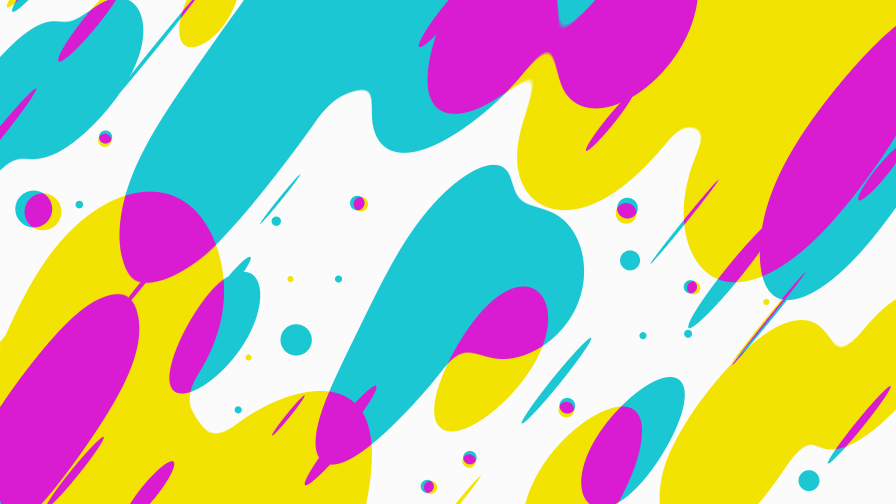
Give the GLSL for this background, as a Shadertoy shader.

```glsl
// Slanted liquid masses, slivers and dots printed in two overlapping inks on white.
#define PAPER vec3(0.985, 0.985, 0.985)
#define CYAN vec3(0.11, 0.78, 0.83)
#define YELLOW vec3(0.95, 0.89, 0.01)
#define MAGENTA vec3(0.85, 0.11, 0.82)
#define MASS_SLANT 1.01
#define SLIVER_SLANT 0.89
#define MELT 0.07
#define WOBBLE 0.010
#define DOT_CELL 0.13
#define SLIVER_CELL vec2(0.36, 0.13)
#define SLIVER_SHARE 0.55

// Liquid masses: centre, half length, half width.
const vec4 cyanMass[12] = vec4[12](
    vec4(0.50, 0.81, 0.44, 0.13), vec4(0.93, 0.95, 0.29, 0.14),
    vec4(0.72, 1.05, 0.23, 0.16), vec4(1.24, 0.97, 0.20, 0.115),
    vec4(0.83, 0.375, 0.335, 0.10), vec4(1.03, 0.43, 0.165, 0.11),
    vec4(-0.01, 0.77, 0.21, 0.075), vec4(0.16, 0.84, 0.175, 0.08),
    vec4(0.10, 0.17, 0.27, 0.10), vec4(0.42, 0.34, 0.145, 0.055),
    vec4(1.72, 0.70, 0.35, 0.12), vec4(1.26, 0.13, 0.15, 0.065));
const vec4 yellowMass[12] = vec4[12](
    vec4(0.20, 0.31, 0.335, 0.19), vec4(0.54, -0.02, 0.28, 0.17),
    vec4(0.23, 0.0, 0.23, 0.20), vec4(1.23, 0.84, 0.29, 0.145),
    vec4(1.60, 0.75, 0.35, 0.17), vec4(1.50, 1.0, 0.25, 0.16),
    vec4(0.97, 0.93, 0.185, 0.10), vec4(0.97, 0.28, 0.165, 0.075),
    vec4(0.41, 0.99, 0.10, 0.042), vec4(1.48, 0.14, 0.245, 0.115),
    vec4(1.16, 0.04, 0.185, 0.08), vec4(1.74, 0.26, 0.185, 0.075));

float hash(vec2 p) {
    return fract(sin(dot(p, vec2(127.1, 311.7))) * 43758.5);
}

// Components of p along and across a direction.
vec2 toSlant(vec2 p, float angle) {
    vec2 along = vec2(cos(angle), sin(angle));
    return vec2(dot(p, along), dot(p, vec2(along.y, -along.x)));
}

float ellipse(vec2 p, vec2 radii) {
    p = abs(p) + 1e-4;
    float k = length(p / radii);
    return k * (k - 1.0) / length(p / (radii * radii));
}

float smoothMin(float a, float b, float k) {
    float h = max(k - abs(a - b), 0.0) / k;
    return min(a, b) - h * h * k * 0.25;
}

// Distances to both inks: x is cyan, y is yellow.
vec2 liquid(vec2 p) {
    p += WOBBLE * sin(p.yx * vec2(11.0, 9.0) + vec2(1.0, 2.5));
    vec2 d = vec2(9.0);
    for (int i = 0; i < 12; i++) {
        vec4 c = cyanMass[i], y = yellowMass[i];
        d.x = smoothMin(d.x, ellipse(toSlant(p - c.xy, MASS_SLANT), c.zw), MELT);
        d.y = smoothMin(d.y, ellipse(toSlant(p - y.xy, MASS_SLANT), y.zw), MELT);
    }
    return d;
}

// One dot or offset pair per cell, kept on bare paper.
vec2 dots(vec2 p) {
    vec2 id = floor(p / DOT_CELL);
    float kind = hash(id + 3.7), size = hash(id + 9.2);
    float r = 0.007 + 0.030 * pow(size, 5.0);
    if (kind < 0.35) r += 0.006;
    if (kind > 0.75) r = 0.006;
    r = min(r, 0.038);
    vec2 jitter = vec2(hash(id + 21.3), hash(id + 35.9)) - 0.5;
    vec2 centre = (id + 0.5) * DOT_CELL + jitter * (DOT_CELL - 3.2 * r);
    vec2 gap = liquid(centre);
    if (min(gap.x, gap.y) < r + 0.012) return vec2(9.0);
    vec2 shift = r * mix(vec2(-0.12, -0.5), vec2(0.5, -0.15), step(0.6, hash(id + 50.1)));
    float cyan = kind < 0.75 ? length(p - centre) - r : 9.0;
    float yellow = kind < 0.35 ? length(p - centre - shift) - r : 9.0;
    if (kind > 0.75) yellow = length(p - centre) - r;
    return vec2(cyan, yellow);
}

// Thin lenses on a slanted grid, some doubled in the other ink.
vec2 slivers(vec2 p) {
    vec2 q = toSlant(p, SLIVER_SLANT);
    vec2 id = floor(q / SLIVER_CELL);
    if (hash(id + 5.3) > SLIVER_SHARE) return vec2(9.0);
    float thick = hash(id + 12.6), kind = hash(id + 44.4);
    vec2 radii = vec2(0.05 + 0.10 * hash(id + 8.1), 0.003 + 0.016 * thick * thick);
    vec2 jitter = vec2(hash(id + 17.2), hash(id + 29.8)) - 0.5;
    q -= (id + 0.5) * SLIVER_CELL + jitter * vec2(SLIVER_CELL.x - 2.3 * radii.x, 0.04);
    float first = ellipse(q, radii);
    float second = ellipse(q - vec2(-0.02, -0.9 * radii.y), radii * vec2(0.85, 0.9));
    if (kind < 0.6) return vec2(first, 9.0);
    return kind < 0.8 ? vec2(first, second) : vec2(9.0, first);
}

void mainImage(out vec4 fragColor, in vec2 fragCoord) {
    vec2 p = fragCoord / iResolution.y;
    vec2 d = min(liquid(p), min(dots(p), slivers(p)));

    // Overprint: cyan over yellow gives magenta.
    vec2 ink = clamp(0.5 - d * iResolution.y, 0.0, 1.0);
    vec3 col = mix(mix(PAPER, CYAN, ink.x), mix(YELLOW, MAGENTA, ink.x), ink.y);
    fragColor = vec4(col, 1.0);
}
```
